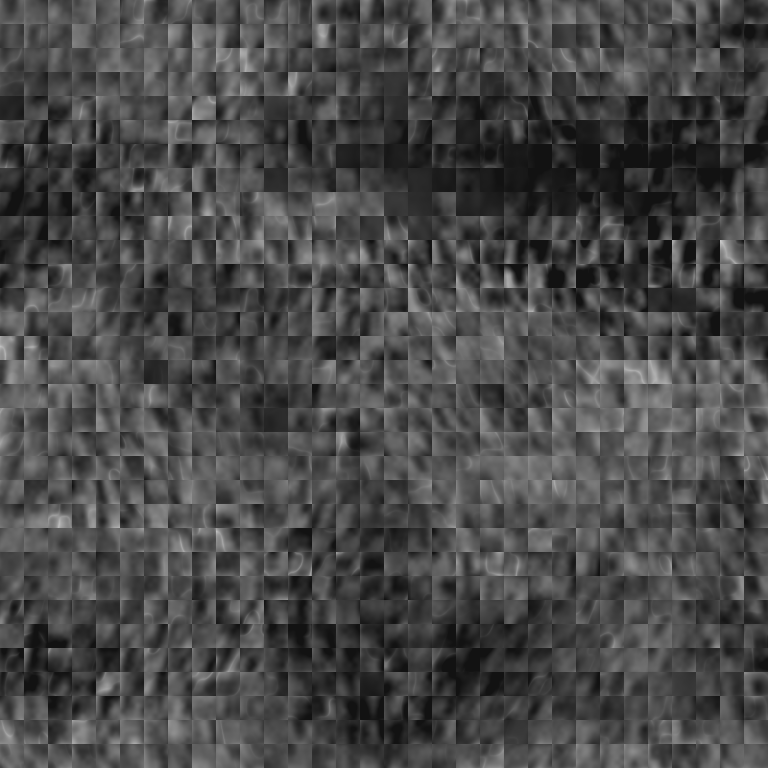
Reproduce this pattern procedurally as a Shadertoy shader.

```glsl
#define TILES 32.0
#define BASE_GREY 0.285
#define REGION_AMOUNT 0.20
#define TILE_JITTER 0.07
#define TILT_AMOUNT 0.17
#define DETAIL_AMOUNT 0.34
#define STREAK_AMOUNT 0.24
#define EDGE_GLOW 0.13
#define SAMPLES 3

float hash(vec2 p) {
    vec3 q = fract(vec3(p.xyx) * 0.1031);
    q += dot(q, q.yzx + 33.33);
    return fract((q.x + q.y) * q.z);
}

float noise(vec2 p) {
    vec2 i = floor(p), f = fract(p);
    f = f * f * (3.0 - 2.0 * f);
    return mix(mix(hash(i), hash(i + vec2(1, 0)), f.x),
               mix(hash(i + vec2(0, 1)), hash(i + vec2(1, 1)), f.x), f.y);
}

float blob(vec2 p, vec2 centre, vec2 radius) {
    vec2 d = (p - centre) / radius;
    return exp(-dot(d, d));
}

// Broad light and dark areas, stretched along the rows
float regionShade(vec2 p) {
    float shade = REGION_AMOUNT * (noise(p * vec2(5.0, 9.0) + 3.7) - 0.5);
    shade += 0.10 * (noise(p * vec2(8.0, 27.0) + 41.0) - 0.5);
    shade += 0.09 * blob(p, vec2(0.72, 0.47), vec2(0.32, 0.14));
    shade += 0.05 * blob(p, vec2(0.45, 0.97), vec2(0.40, 0.10));
    shade -= 0.14 * blob(p, vec2(0.70, 0.79), vec2(0.28, 0.08));
    shade -= 0.11 * blob(p, vec2(0.58, 0.14), vec2(0.40, 0.08));
    shade -= 0.10 * blob(p, vec2(0.00, 0.83), vec2(0.12, 0.20));
    shade -= 0.08 * blob(p, vec2(1.00, 0.25), vec2(0.10, 0.25));
    return shade;
}

// Bands where the relief inside the tiles is strongest
float regionContrast(vec2 p) {
    float contrast = 0.55 + 0.55 * noise(p * vec2(6.0, 11.0) + 77.0);
    contrast += 0.75 * blob(p, vec2(0.58, 0.65), vec2(0.40, 0.06));
    contrast += 0.45 * blob(p, vec2(0.22, 0.33), vec2(0.20, 0.04));
    contrast += 0.40 * blob(p, vec2(0.65, 0.26), vec2(0.30, 0.03));
    contrast += 0.30 * blob(p, vec2(0.15, 0.08), vec2(0.25, 0.08));
    return contrast;
}

float tileShade(vec2 uv) {
    vec2 cell = floor(uv * TILES);
    vec2 local = fract(uv * TILES);
    vec2 centre = (cell + 0.5) / TILES;
    vec2 seed = cell * vec2(17.31, 23.17);
    float contrast = regionContrast(centre);
    float shade = BASE_GREY + regionShade(centre);
    shade += TILE_JITTER * (hash(cell + 5.0) - 0.5);

    // Linear tilt in a direction shared loosely by neighbours
    float angle = 6.2832 * noise(cell * 0.45 + 19.0) + 1.6 * hash(cell + 91.0);
    vec2 direction = vec2(cos(angle), 0.6 * sin(angle));
    float relief = TILT_AMOUNT * dot(local - 0.5, direction);

    // Soft folds, mostly upright and slightly slanted
    float slant = noise(centre * 7.0 + 12.0) - 0.5;
    vec2 fold = vec2(local.x + slant * local.y, local.y) * vec2(2.3, 1.4);
    float wave = noise(fold + seed);
    relief += DETAIL_AMOUNT * (wave - 0.5);
    relief += 0.06 * (noise(local * 4.5 + seed + 9.0) - 0.5);

    // Curved highlights along the mid level of a second noise
    float ridge = 1.0 - abs(2.0 * noise(fold * 0.85 + seed + 50.0) - 1.0);
    float strength = smoothstep(0.45, 1.0, hash(cell + 33.0));
    relief += STREAK_AMOUNT * strength * pow(ridge, 6.0) * wave;

    // Pale rims on some left and lower borders
    vec2 rim = exp(-local * 9.0);
    rim *= vec2(step(0.55, hash(cell + 61.0)), step(0.65, hash(cell + 73.0)));
    relief += EDGE_GLOW * max(rim.x * local.y, rim.y * local.x);

    // Scattered dark, nearly flat tiles
    float chance = 0.015 + 0.35 * blob(centre, vec2(0.68, 0.79), vec2(0.25, 0.07));
    float flatTile = step(hash(cell + 121.0), chance);
    shade *= mix(1.0, 0.7, flatTile);
    return shade + relief * contrast * mix(1.0, 0.25, flatTile);
}

void mainImage(out vec4 fragColor, in vec2 fragCoord) {
    // Average subsamples to smooth the tile borders
    float grey = 0.0;
    for (int y = 0; y < SAMPLES; y++) {
        for (int x = 0; x < SAMPLES; x++) {
            vec2 offset = (vec2(x, y) + 0.5) / float(SAMPLES) - 0.5;
            grey += tileShade((fragCoord + offset) / iResolution.xy);
        }
    }
    grey /= float(SAMPLES * SAMPLES);
    fragColor = vec4(vec3(clamp(grey, 0.07, 0.85)), 1.0);
}
```
